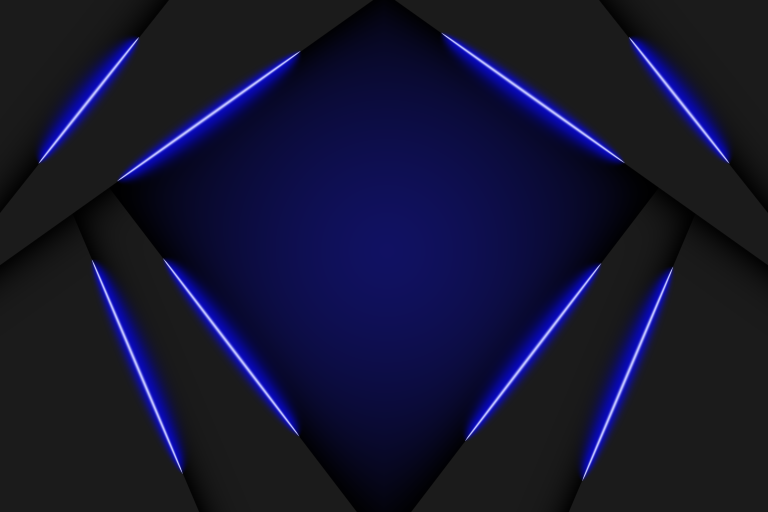
Give the GLSL for this background, as a WebGL 2 fragment shader.

```glsl
#version 300 es
precision highp float;
// Dark overlapping panels with glowing blue edges around a deep blue diamond.
uniform vec2 u_resolution;
out vec4 fragColor;

// Signed distance to the line a-b, positive on its left
float side(vec2 p, vec2 a, vec2 b) {
    vec2 e = normalize(b - a), v = p - a;
    return e.x * v.y - e.y * v.x;
}

// Charcoal panel where d > 0, with a soft shadow cast outside it
vec3 panel(vec3 color, float d, float shadowWidth) {
    float shadow = exp(-pow(max(-d, 0.0) / shadowWidth, 1.3));
    float aa = 0.7 / u_resolution.y;
    return mix(color * (1.0 - 0.88 * shadow), vec3(0.105), smoothstep(-aa, aa, d));
}

// Tapered streak of light from a to b with a blue halo
vec3 streak(vec3 color, vec2 p, vec2 a, vec2 b) {
    float halfLength = 0.5 * length(b - a);
    float along = dot(p - 0.5 * (a + b), normalize(b - a)) / halfLength;
    float taper = sqrt(max(1.0 - along * along, 0.0));
    float d = side(p, a, b);
    float haloWidth = (d > 0.0 ? 0.015 : 0.029) * taper + 0.0005;
    float halo = exp(-pow(abs(d) / haloWidth, 2.0)) * smoothstep(0.0, 0.6, taper);
    float core = exp(-pow(d / (0.0029 * taper + 0.0004), 2.0)) * smoothstep(0.0, 0.35, taper);
    color = mix(color, vec3(0.035, 0.035, 0.82), 0.92 * halo);
    return mix(color, vec3(0.76, 0.77, 1.0), core);
}

void main() {
    vec2 p = (gl_FragCoord.xy - vec2(0.5 * u_resolution.x, 0.0)) / u_resolution.y;
    vec2 q = vec2(abs(p.x), p.y);
    float left = step(p.x, 0.0);

    // Radial blue center
    float r = length(p - vec2(0.006, 0.51));
    float fade = min(pow(r / 0.53, 1.4), 1.0);
    vec3 color = mix(vec3(0.065, 0.068, 0.385), vec3(0.016, 0.016, 0.05), fade);

    // Lower panels, stacked inward to outward
    color = panel(color, side(q, vec2(0.535, 0.631), vec2(0.053, 0.0)), 0.045);
    color = panel(color, side(q, vec2(0.608, 0.582), vec2(0.361, 0.0)), 0.03);

    // Upper corners, then the diagonal band lying over everything
    float bandOuter = side(q, vec2(0.75, 0.584), vec2(0.42, 1.0));
    float bandInner = side(q, vec2(0.021, 1.0), vec2(0.75, 0.482));
    color = mix(color, vec3(0.105), step(bandOuter, 0.0));
    color = panel(color, min(bandInner, bandOuter), 0.036);

    // Lights on the panel edges, slid slightly along them on the left
    vec2 slide = left * vec2(0.051, -0.0355);
    color = streak(color, q, vec2(0.111, 0.9365) + slide, vec2(0.471, 0.681) + slide);
    color = streak(color, q, vec2(0.675, 0.68), vec2(0.478, 0.928));
    slide = left * vec2(0.007, 0.009);
    color = streak(color, q, vec2(0.425, 0.487) + slide, vec2(0.158, 0.138) + slide);
    slide = left * vec2(0.006, 0.014);
    color = streak(color, q, vec2(0.565, 0.48) + slide, vec2(0.387, 0.06) + slide);

    fragColor = vec4(color, 1.0);
}
```
